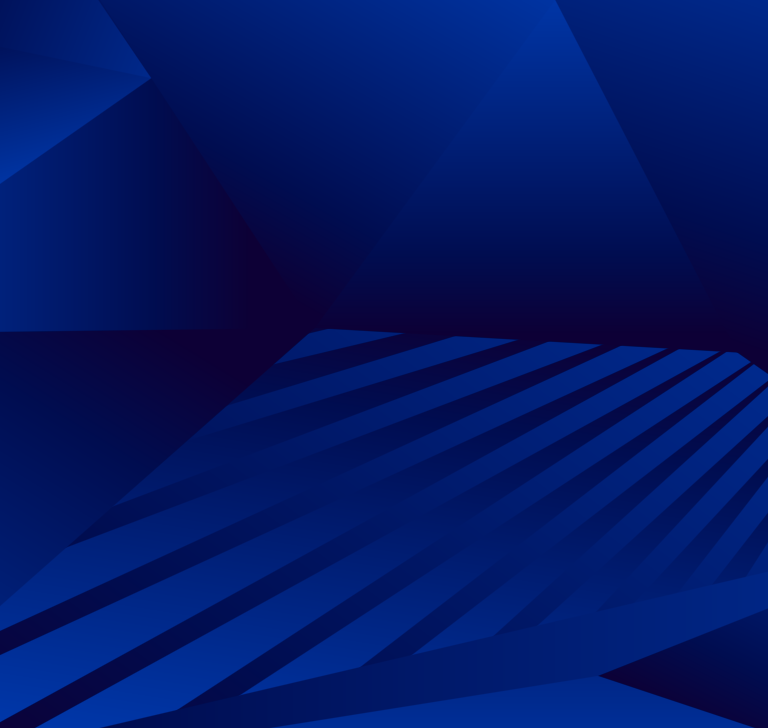
A WebGL 1 fragment shader for this background:

```glsl
precision highp float;
// Folded blue facets around a panel of light bars fanning from a far point.
// Each facet is a product of smooth half-planes filled with a linear ramp;
// one brightness level per pixel is turned into colour at the end.
uniform vec2 u_resolution;

const float HEIGHT = 0.95;          // canvas height in units of its width
const float BAR_HALF_WIDTH = 0.0143;

// Coverage of the half-plane to the left of the line from a to b
float leftOf(vec2 p, vec2 a, vec2 b, float soft) {
  vec2 d = normalize(b - a);
  float dist = dot(p - a, vec2(-d.y, d.x));
  return smoothstep(-soft, soft, dist);
}

// Linear brightness ramp with a known level at its origin
float ramp(vec2 p, vec2 origin, float level, vec2 slope) {
  return max(level + dot(p - origin, slope), 0.0);
}

// Constant-width bars that fan out from a focus with a growing angle
float fanBars(vec2 p, vec2 focus, float soft) {
  float cover = 0.0;
  for (int i = 0; i < 12; i++) {
    float k = float(i);
    float angle = 0.234 + 0.0611 * k + 0.00157 * k * k;
    float dist = abs(dot(p - focus, vec2(-sin(angle), cos(angle))));
    float bar = 1.0 - smoothstep(-soft, soft, dist - BAR_HALF_WIDTH);
    cover = max(cover, bar);
  }
  return cover;
}

// Violet-black through navy to bright blue
vec3 blueTone(float level) {
  return vec3(max(0.05 - level, 0.0), level, 0.21 + 2.1 * level);
}

void main() {
  vec2 p = gl_FragCoord.xy / u_resolution * vec2(1.0, HEIGHT);
  float soft = 0.8 / min(u_resolution.x, u_resolution.y);

  // Shared corners
  vec2 apex = vec2(0.723, 0.95);
  vec2 hub = vec2(0.410, 0.522);
  vec2 rim = vec2(0.960, 0.490);
  vec2 crest = vec2(0.197, 0.848);
  vec2 panelLeft = vec2(0.0, 0.159);
  vec2 notch = vec2(0.779, 0.068);

  // Upper wall, central triangle and right wall
  float level = ramp(p, vec2(0.352, 0.573), 0.0, vec2(0.193, 0.348));
  float triangle = ramp(p, vec2(0.0, 0.514), 0.0, vec2(0.0, 0.481));
  level = mix(level, triangle, leftOf(p, apex, hub, soft));
  float rightWall = ramp(p, vec2(1.0, 0.95), 0.16, vec2(0.115, 0.346));
  level = mix(level, rightWall, leftOf(p, apex, rim, soft));

  // Left wall
  float leftWall = ramp(p, vec2(0.0), 0.13, vec2(-0.40, 0.0));
  level = mix(level, leftWall, leftOf(p, hub, crest, soft));

  // Folded corner at the upper left
  float foldTop = ramp(p, vec2(0.0, 0.95), 0.07, vec2(0.38, -0.15));
  float foldBase = ramp(p, vec2(0.0, 0.885), 0.075, vec2(0.19, -0.74));
  float fold = mix(foldTop, foldBase, leftOf(p, crest, vec2(0.0, 0.889), soft));
  float foldMask = leftOf(p, vec2(0.0, 0.71), crest, soft)
                 * leftOf(p, crest, vec2(0.128, 0.95), soft);
  level = mix(level, fold, foldMask);

  // Lower left floor
  float ground = ramp(p, vec2(0.0, 0.51), 0.035, vec2(-0.154, -0.253));
  float groundMask = leftOf(p, hub, vec2(0.0, 0.517), soft)
                   * leftOf(p, vec2(hub.x, 0.0), hub, soft);
  level = mix(level, ground, groundMask);

  // Barred panel: bars and base fade in opposite directions
  float base = ramp(p, vec2(0.911, 0.482), 0.003, vec2(-0.054, -0.346));
  float bars = ramp(p, vec2(0.964, 0.469), 0.16, vec2(0.096, 0.128));
  float panel = mix(base, bars, fanBars(p, vec2(1.322, 0.7195), soft));
  float panelMask = leftOf(p, rim, hub, soft)
                  * leftOf(p, vec2(1.0, 0.462), rim, soft)
                  * leftOf(p, hub, panelLeft, soft);
  level = mix(level, panel, panelMask);

  // Sloping band along the panel's lower edge
  float band = ramp(p, vec2(0.456, 0.0), 0.085, vec2(0.115, 0.0));
  level = mix(level, band, leftOf(p, vec2(1.0, 0.204), vec2(0.13, 0.0), soft));

  // Bright wedge and dark corner at the bottom
  float wedge = ramp(p, notch, 0.15, vec2(0.0, -0.46));
  level = mix(level, wedge, leftOf(p, notch, vec2(0.352, 0.0), soft));
  float corner = ramp(p, notch, 0.0, vec2(0.23, 0.46));
  float cornerMask = leftOf(p, vec2(1.0, 0.156), notch, soft)
                   * leftOf(p, notch, vec2(0.983, 0.0), soft);
  level = mix(level, corner, cornerMask);

  gl_FragColor = vec4(blueTone(level), 1.0);
}
```
